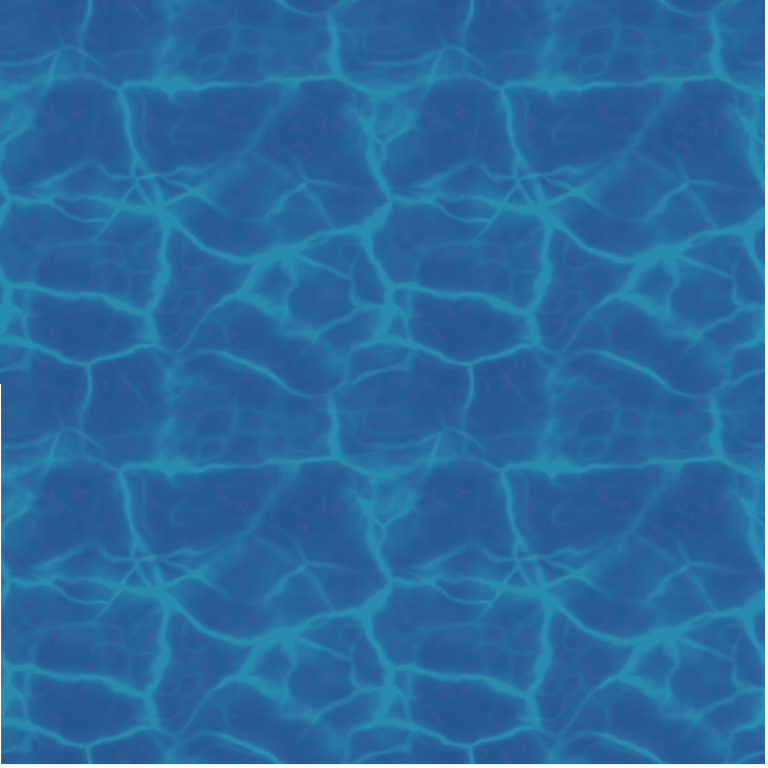
Give the GLSL for this texture, as a WebGL 2 fragment shader.

```glsl
#version 300 es
precision highp float;
// Rippling pool water: a seamless tile of light caustics, two across and two down.

#define TILE_SIZE 0.4974
#define MAIN_CELLS vec2(3.0, 4.0)
#define FINE_CELLS vec2(5.0, 6.0)
#define WARP 0.085
#define LINE_WIDTH 0.036
#define GLOW_WIDTH 0.11
#define GRAIN_CELLS 80.0
#define GRAIN_AMOUNT 0.55
#define MARGIN vec2(0.0040, 0.0050)

uniform vec2 u_resolution;
out vec4 outColor;

const vec3 DEEP = vec3(0.145, 0.345, 0.570);
const vec3 MID = vec3(0.155, 0.425, 0.630);
const vec3 LIGHT = vec3(0.155, 0.550, 0.690);
const vec3 VIOLET = vec3(0.235, 0.350, 0.590);
const vec3 PAPER = vec3(1.0);

vec2 hash22(vec2 p) {
  vec3 q = fract(p.xyx * vec3(0.1031, 0.1030, 0.0973));
  q += dot(q, q.yzx + 33.33);
  return fract((q.xx + q.yz) * q.zy);
}

// Value noise that wraps after `period` cells; two channels.
vec2 noise2(vec2 tile, vec2 period, float seed) {
  vec2 x = tile * period;
  vec2 i = floor(x), f = fract(x);
  f = f * f * (3.0 - 2.0 * f);
  vec2 a = hash22(mod(i, period) + seed);
  vec2 b = hash22(mod(i + vec2(1.0, 0.0), period) + seed);
  vec2 c = hash22(mod(i + vec2(0.0, 1.0), period) + seed);
  vec2 d = hash22(mod(i + 1.0, period) + seed);
  return mix(mix(a, b, f.x), mix(c, d, f.x), f.y);
}

vec2 cellPoint(vec2 cell, vec2 period, float seed) {
  return 0.05 + 0.9 * hash22(mod(cell, period) + seed);
}

// Distance to the nearest border of a wrapping Voronoi web, in cell units.
float webDistance(vec2 tile, vec2 period, float seed) {
  vec2 x = tile * period;
  // Odd rows shift by half a cell when the row count is even
  vec2 i = floor(x), f = fract(x);
  vec2 nearest = vec2(0.0);
  float best = 9.0;
  for (int n = 0; n < 9; n++) {
    vec2 g = vec2(n % 3 - 1, n / 3 - 1);
    vec2 r = g + cellPoint(i + g, period, seed) - f;
    r.x += 0.5 * mod(i.y + g.y, 2.0) - 0.25;
    if (dot(r, r) < best) { best = dot(r, r); nearest = r; }
  }
  float border = 9.0;
  for (int n = 0; n < 25; n++) {
    vec2 g = vec2(n % 5 - 2, n / 5 - 2);
    vec2 r = g + cellPoint(i + g, period, seed) - f;
    r.x += 0.5 * mod(i.y + g.y, 2.0) - 0.25;
    vec2 gap = r - nearest;
    if (dot(gap, gap) > 0.0001)
      border = min(border, dot(0.5 * (nearest + r), normalize(gap)));
  }
  return max(border, 0.0);
}

// Soft falloff away from a line of the given half width.
float ridge(float d, float width) {
  return exp(-d * d / (width * width));
}

float caustics(vec2 tile) {
  vec2 bend = noise2(tile, vec2(5.0), 11.0) - 0.5;
  bend += 0.50 * (noise2(tile, vec2(11.0), 47.0) - 0.5);
  bend += 0.20 * (noise2(tile, vec2(27.0), 83.0) - 0.5);
  vec2 strength = noise2(tile, vec2(6.0, 7.0), 29.0);
  vec2 cloud = noise2(tile, vec2(5.0, 6.0), 61.0);
  vec2 wisp = noise2(tile + 0.5 * WARP * bend, vec2(14.0, 18.0), 7.0);
  vec2 mottle = noise2(tile, vec2(34.0, 40.0), 53.0);

  // Main web: a narrow core inside a broad glow, both swelling and fading
  float d = webDistance(tile + WARP * bend, MAIN_CELLS, 5.0);
  float swell = mix(0.75, 1.5, strength.x);
  float fade = mix(0.45, 1.15, smoothstep(0.15, 0.75, strength.y));
  float web = 0.46 * fade * ridge(d, LINE_WIDTH * swell);
  web += 0.24 * fade * ridge(d, GLOW_WIDTH * swell);

  // Fine filaments that come and go, gathered into milky patches
  float patches = smoothstep(0.45, 0.85, cloud.x);
  float e = webDistance(tile - 1.1 * WARP * bend.yx, FINE_CELLS, 37.0);
  float fine = ridge(e, 1.6 * LINE_WIDTH) * mix(0.07, 0.42, patches);
  float milk = patches * (0.06 + 0.42 * wisp.x * wisp.x);

  // Curling threads along the level lines of the drifting noise
  float curl = ridge(wisp.y - 0.5, 0.10) * smoothstep(0.45, 0.8, cloud.y);
  float wash = 0.16 * cloud.y + 0.10 * (wisp.y - 0.5) + 0.10 * (mottle.x - 0.5);
  return web + fine + milk + 0.16 * curl + wash;
}

// Blocky violet flecks, strongest in the dark water.
float grain(vec2 tile) {
  vec2 flecks = noise2(tile, vec2(GRAIN_CELLS), 19.0);
  float area = noise2(tile, vec2(24.0), 71.0).x;
  return smoothstep(0.45, 0.80, flecks.x) * smoothstep(0.20, 0.70, area);
}

void main() {
  vec2 uv = gl_FragCoord.xy / u_resolution;
  vec2 tile = fract(vec2(uv.x, 1.0 - uv.y) / TILE_SIZE);

  float light = clamp(caustics(tile), 0.0, 1.0);
  vec3 color = mix(DEEP, MID, smoothstep(0.0, 0.45, light));
  color = mix(color, LIGHT, smoothstep(0.28, 0.92, light));
  color = mix(color, VIOLET, GRAIN_AMOUNT * grain(tile) * (1.0 - light));

  // Pale margin on the right and bottom, with a sliver at lower left
  vec2 px = 1.0 / u_resolution;
  float right = smoothstep(-0.5, 0.5, (uv.x - 1.0 + MARGIN.x) / px.x);
  float bottom = smoothstep(-0.5, 0.5, (MARGIN.y - uv.y) / px.y);
  float left = step(uv.y, 0.5) * smoothstep(-0.5, 0.5, (0.0015 - uv.x) / px.x);
  color = mix(color, PAPER, max(max(right, bottom), left));
  outColor = vec4(color, 1.0);
}
```
